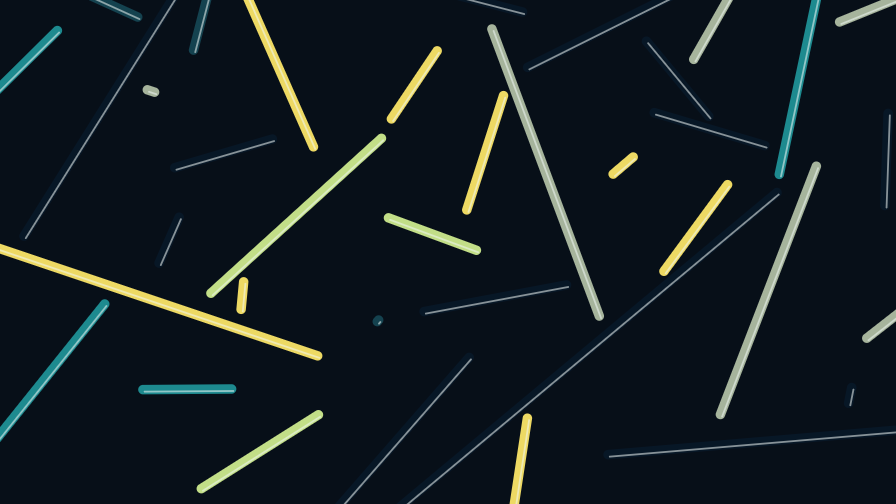
Give the GLSL for this background, as a WebGL 2 fragment shader.

```glsl
#version 300 es
precision highp float;
// Scattered round-ended sticks with thin highlights on a near-black blue ground.

uniform vec2 u_resolution;
out vec4 fragColor;

const int STICK_COUNT = 46;
const float RADIUS = 0.0094;       // all lengths are in canvas heights
const float SHINE_RADIUS = 0.0018;
const float GAP = 0.04;            // clearance kept between sticks
const vec2 SHINE_SHIFT = vec2(0.0034, -0.0040);

const vec3 GROUND = vec3(0.027, 0.057, 0.096);
const vec3 NAVY = vec3(0.027, 0.090, 0.150);
const vec3 YELLOW = vec3(0.930, 0.850, 0.390);
const vec3 SAGE = vec3(0.650, 0.705, 0.610);
const vec3 TEAL = vec3(0.115, 0.540, 0.560);
const vec3 DEEP_TEAL = vec3(0.080, 0.260, 0.310);
const vec3 GREEN = vec3(0.760, 0.870, 0.530);
const vec3 SHINE = vec3(0.940, 0.970, 0.960);

float cross2(vec2 a, vec2 b) {
    return a.x * b.y - a.y * b.x;
}

// Evenly spread values in 0..1 for consecutive ids
float spread(float start, float stride, float id) {
    return fract(start + stride * id);
}

// Distance from p to the segment s.xy - s.zw
float segmentDistance(vec2 p, vec4 s) {
    vec2 axis = s.zw - s.xy;
    vec2 rel = p - s.xy;
    float t = clamp(dot(rel, axis) / max(dot(axis, axis), 1e-6), 0.0, 1.0);
    return length(rel - axis * t);
}

float coverage(float dist, float pixel) {
    return clamp(0.5 - dist / pixel, 0.0, 1.0);
}

// Mostly rising diagonals and steep sticks, with some falling ones
float stickDegrees(float pick) {
    if (pick < 0.18) return mix(-70.0, -47.0, pick / 0.18);
    if (pick < 0.33) return mix(-26.0, -14.0, (pick - 0.18) / 0.15);
    if (pick < 0.52) return mix(-4.0, 38.0, (pick - 0.33) / 0.19);
    if (pick < 0.78) return mix(38.0, 62.0, (pick - 0.52) / 0.26);
    return mix(62.0, 90.0, (pick - 0.78) / 0.22);
}

// A few long sticks come first, then short ones, then dots
float stickLength(float rank) {
    float u = 1.0 - rank;
    return 0.85 * u * u * u * u + 0.18 * smoothstep(0.0, 0.25, u);
}

vec3 stickColor(float pick) {
    if (pick < 0.34) return NAVY;
    if (pick < 0.40) return DEEP_TEAL;
    if (pick < 0.65) return YELLOW;
    if (pick < 0.78) return SAGE;
    if (pick < 0.88) return TEAL;
    if (pick < 0.94) return NAVY;
    return GREEN;
}

// Shortens a span around the seed so that it stops before another stick
vec2 clipSpan(vec2 span, vec2 seed, vec2 dir, vec4 other) {
    vec2 axis = other.zw - other.xy;
    float den = cross2(dir, axis);
    if (abs(den) < 1e-5) return span;
    vec2 rel = other.xy - seed;
    float hit = cross2(rel, axis) / den;
    float along = cross2(rel, dir) / den;
    float margin = GAP / length(axis);
    if (along < -margin || along > 1.0 + margin) return span;
    return hit > 0.0 ? vec2(span.x, min(span.y, max(hit - GAP, 0.0)))
                     : vec2(max(span.x, min(hit + GAP, 0.0)), span.y);
}

vec3 paintStick(vec3 base, vec2 p, vec4 stick, vec3 body, float pixel) {
    float bodyDist = segmentDistance(p, stick) - RADIUS;
    float shineDist = segmentDistance(p - SHINE_SHIFT, stick) - SHINE_RADIUS;
    vec3 color = mix(base, body, coverage(bodyDist, pixel));
    return mix(color, mix(body, SHINE, 0.55), coverage(shineDist, pixel));
}

void main() {
    float pixel = 1.0 / u_resolution.y;
    float aspect = u_resolution.x * pixel;
    vec2 p = gl_FragCoord.xy * pixel;
    vec3 color = GROUND;
    vec4 sticks[STICK_COUNT];

    for (int i = 0; i < STICK_COUNT; i++) {
        float id = float(i);
        // Seeds reach slightly past the canvas edges
        vec2 place = vec2(spread(0.64, 0.2451, id), spread(0.30, 0.5698, id));
        vec2 seed = mix(vec2(-0.03), vec2(aspect, 1.0) + 0.03, place);
        float angle = radians(stickDegrees(spread(0.54, 0.366, id)));
        vec2 dir = vec2(cos(angle), sin(angle));
        vec2 span = vec2(-0.5, 0.5) * stickLength(id / float(STICK_COUNT - 1));

        // Grow until an earlier stick is in the way
        bool blocked = false;
        for (int j = 0; j < i; j++) {
            blocked = blocked || segmentDistance(seed, sticks[j]) < GAP;
            span = clipSpan(span, seed, dir, sticks[j]);
        }
        sticks[i] = blocked ? vec4(-9.0) : vec4(seed + dir * span.x, seed + dir * span.y);
        color = paintStick(color, p, sticks[i], stickColor(spread(0.2, 0.618, id)), pixel);
    }
    fragColor = vec4(color, 1.0);
}
```
